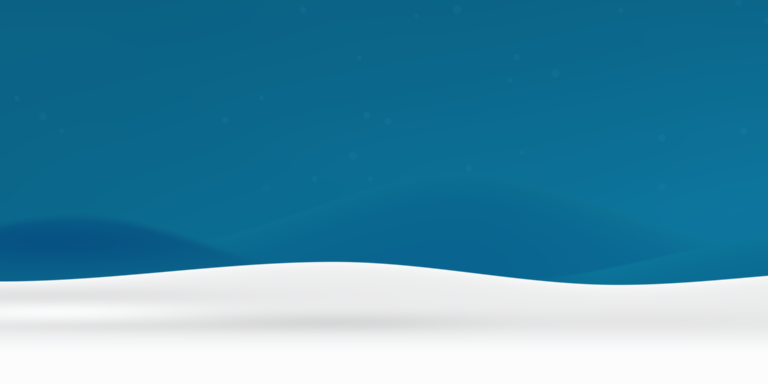
Write a WebGL 2 fragment shader that draws this background.

```glsl
#version 300 es
precision highp float;

uniform vec2 u_resolution;
out vec4 outColor;

vec2 hash2(vec2 p) {
  vec3 q = fract(p.xyx * vec3(0.1031, 0.1030, 0.0973));
  q += dot(q, q.yzx + 33.33);
  return fract((q.xx + q.yz) * q.zy);
}

float cornerSlope(vec2 cell, vec2 offset) {
  return dot(hash2(cell + 40.0) * 2.0 - 1.0, offset);
}

float gradientNoise(vec2 p) {
  vec2 i = floor(p), f = fract(p);
  vec2 w = f * f * f * (f * (f * 6.0 - 15.0) + 10.0);
  vec2 e = vec2(1.0, 0.0);
  return mix(mix(cornerSlope(i, f), cornerSlope(i + e.xy, f - e.xy), w.x),
             mix(cornerSlope(i + e.yx, f - e.yx), cornerSlope(i + 1.0, f - 1.0), w.x), w.y);
}

// Smooth ridge rising from start to peak and falling to end
float ridge(float x, float start, float peak, float end) {
  return smoothstep(start, peak, x) * (1.0 - smoothstep(peak, end, x));
}

float blob(vec2 p, vec2 center, vec2 size) {
  vec2 d = (p - center) / size;
  return exp(-dot(d, d));
}

// Faint round flakes, one possible flake per grid cell
float flakes(vec2 p) {
  float sum = 0.0;
  vec2 cell = floor(p / 0.14);
  for (int y = -1; y <= 1; y++) {
    for (int x = -1; x <= 1; x++) {
      vec2 id = cell + vec2(x, y);
      vec2 r = hash2(id + 7.0);
      vec2 kind = hash2(id + 91.0);
      float radius = mix(0.007, 0.014, kind.y);
      float d = length(p - (id + r) * 0.14);
      sum += step(0.55, kind.x) * (1.0 - smoothstep(radius * 0.5, radius, d));
    }
  }
  return sum;
}

float snowLine(float x) {
  return 0.267 + 0.051 * smoothstep(0.0, 0.87, x)
    - 0.060 * smoothstep(0.87, 1.61, x) + 0.040 * smoothstep(1.61, 2.3, x);
}

void main() {
  vec2 p = gl_FragCoord.xy / u_resolution.y;
  p.x *= 2.0 * u_resolution.y / u_resolution.x;
  float pixel = 1.0 / u_resolution.y;

  // Sky, brighter toward the lower right
  float glow = (1.0 - p.y) * (0.55 + 0.45 * p.x) + 0.12 * p.x;
  vec3 color = mix(vec3(0.040, 0.380, 0.515), vec3(0.050, 0.460, 0.615), clamp(glow, 0.0, 1.0));
  color += 0.008 * gradientNoise(vec2(p.x * 1.5 + p.y, p.y * 4.0));
  color += vec3(0.014, 0.022, 0.022) * flakes(p) * smoothstep(0.45, 0.55, p.y);

  // Broad middle hill with a faint lit crest
  float depth = 0.36 + 0.187 * ridge(p.x, 0.40, 1.20, 2.0) - p.y;
  vec3 hill = mix(vec3(0.035, 0.395, 0.560), vec3(0.050, 0.440, 0.575), exp(-max(depth, 0.0) * 16.0));
  hill += vec3(0.005, 0.025, 0.030) * smoothstep(1.2, 2.0, p.x);
  float span = smoothstep(0.45, 0.65, p.x) * (1.0 - smoothstep(1.8, 2.0, p.x));
  color = mix(color, hill, smoothstep(-0.003, 0.004, depth) * span);

  // Low hill on the right
  depth = 0.275 + 0.115 * smoothstep(1.35, 2.1, p.x) - p.y;
  hill = mix(vec3(0.035, 0.410, 0.570), vec3(0.050, 0.460, 0.600), exp(-max(depth, 0.0) * 14.0));
  color = mix(color, hill, smoothstep(-0.004, 0.006, depth) * smoothstep(1.35, 1.6, p.x));

  // Deep blue hill on the left
  depth = 0.29 + 0.153 * ridge(p.x, -0.6, 0.20, 0.88) - p.y;
  hill = mix(vec3(0.040, 0.390, 0.545), vec3(0.025, 0.320, 0.510),
             blob(p, vec2(0.13, 0.37), vec2(0.42, 0.065)));
  color = mix(color, hill, smoothstep(-0.008, 0.022, depth) * (1.0 - smoothstep(0.7, 0.88, p.x)));

  // Snow with soft drifts and shadows
  depth = snowLine(p.x) - p.y;
  float shade = mix(0.925, 0.990, 1.0 - smoothstep(0.07, 0.155, p.y));
  shade += 0.055 * exp(-max(depth, 0.0) * 55.0);
  shade -= 0.050 * blob(p, vec2(0.05, 0.230), vec2(0.55, 0.025));
  shade += 0.060 * blob(p, vec2(0.15, 0.188), vec2(0.34, 0.024));
  shade -= 0.080 * blob(p, vec2(0.88, 0.160), vec2(0.42, 0.026));
  shade -= 0.035 * blob(p, vec2(0.25, 0.150), vec2(0.40, 0.018));
  shade -= 0.025 * blob(p, vec2(1.75, 0.165), vec2(0.40, 0.030));
  vec3 snow = min(vec3(shade - 0.002, shade, shade + 0.003), 1.0);
  color = mix(color, snow, smoothstep(-pixel, pixel, depth));

  outColor = vec4(color, 1.0);
}
```
